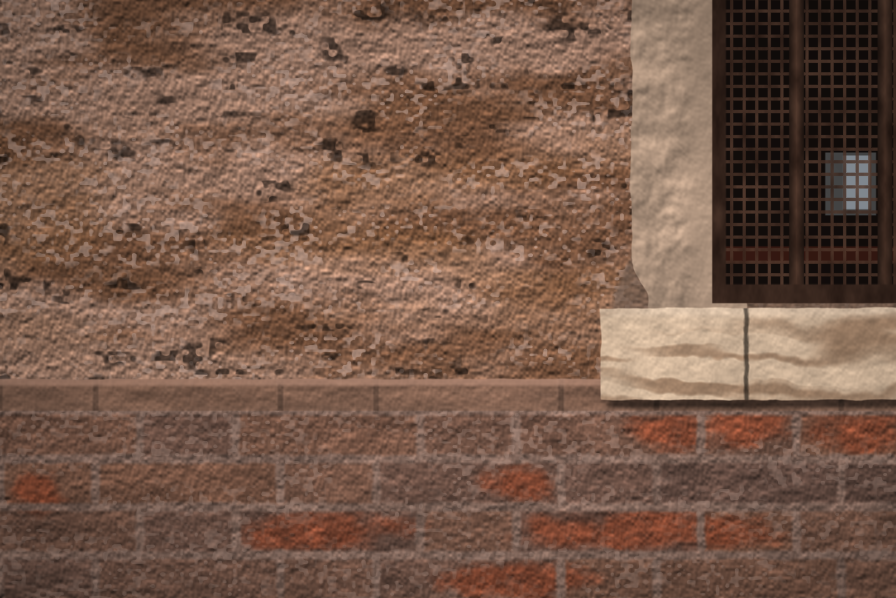
This texture is drawn by a Shadertoy shader. Its source:

```glsl
// A weathered wall: crumbling plaster over brick courses, with a barred window
// framed in pale stone at the upper right. Value noise makes a height field lit
// from above; boxes and repeated cells lay out the masonry and ironwork.

float hash(vec2 p) {
    vec3 q = fract(vec3(p.xyx) * 0.1031);
    q += dot(q, q.yzx + 33.33);
    return fract((q.x + q.y) * q.z);
}

float noise(vec2 p) {
    vec2 i = floor(p), f = fract(p);
    f *= f * (3.0 - 2.0 * f);
    return mix(mix(hash(i), hash(i + vec2(1, 0)), f.x),
               mix(hash(i + vec2(0, 1)), hash(i + 1.0), f.x), f.y);
}

float fbm(vec2 p) {
    float sum = 0.0, amp = 0.5;
    for (int i = 0; i < 4; i++) {
        sum += amp * noise(p);
        p = p * 2.03 + 17.3;
        amp *= 0.5;
    }
    return sum;
}

float band(float x, float lo, float hi, float soft) {
    return smoothstep(lo - soft, lo + soft, x) * (1.0 - smoothstep(hi - soft, hi + soft, x));
}

float box(vec2 p, vec2 lo, vec2 hi) {
    return band(p.x, lo.x, hi.x, 0.0018) * band(p.y, lo.y, hi.y, 0.0018);
}

// Coarse lumps, grains and dust
float relief(vec2 p) {
    return 0.4 * noise(p * vec2(26, 48)) + 0.5 * noise(p * vec2(90, 115)) + 0.35 * noise(p * 210.0);
}

// Pale grains gathered in drifts
float grit(vec2 p) {
    return smoothstep(0.5, 0.8, noise(p * vec2(125, 150))) * smoothstep(0.32, 0.6, fbm(p * vec2(10, 24)));
}

vec3 plaster(vec2 p, float light) {
    float patches = smoothstep(0.3, 0.62, fbm(p * vec2(4, 13) + 3.0));
    vec3 col = mix(vec3(0.41, 0.285, 0.21), vec3(0.58, 0.45, 0.38), patches);
    float ochre = band(p.y, 0.46, 0.78, 0.12) * smoothstep(0.4, 0.65, fbm(p * vec2(3, 8) + 40.0));
    col = mix(col, vec3(0.48, 0.33, 0.22), 0.5 * ochre) * (1.0 + light);
    col = mix(col, vec3(0.75, 0.64, 0.59), 0.55 * grit(p));
    float pits = smoothstep(0.7, 0.85, noise(p * vec2(18, 42) + 9.0));
    return col * (1.0 - 0.5 * pits * smoothstep(0.4, 0.7, noise(p * 90.0)));
}

// Alternating short and long bricks; the clipped top row forms the ledge
vec3 bricks(vec2 p, float light) {
    float depth = (0.313 - p.y) / 0.0805, row = floor(depth);
    float shift = p.x - 0.234 * (1.0 - mod(row, 2.0));
    float u = mod(shift, 0.469), v = fract(depth);
    float dx = min(abs(u - 0.16), min(u, 0.469 - u));
    float edge = min(dx, 0.0805 * min(v, 1.0 - v)) + 0.008 * (fbm(p * 45.0) - 0.5);
    float tint = hash(vec2(floor(shift / 0.469) * 2.0 + step(u, 0.16) + 31.0, row + 12.0));
    vec3 clay = mix(vec3(0.36, 0.27, 0.235), vec3(0.45, 0.31, 0.24), tint);
    clay *= 0.75 + 0.55 * fbm(p * vec2(14, 30));

    // worn red patches: centre and half width
    vec3 worn[8] = vec3[8](
        vec3(1.12, 0.28, 0.07), vec3(1.25, 0.29, 0.08), vec3(1.44, 0.28, 0.1), vec3(0.06, 0.18, 0.05),
        vec3(0.87, 0.19, 0.06), vec3(0.54, 0.11, 0.15), vec3(1.08, 0.11, 0.22), vec3(0.87, 0.03, 0.13));
    float red = 0.0, ragged = 1.1 * (fbm(p * vec2(20, 32)) - 0.45);
    for (int i = 0; i < 8; i++) {
        vec2 d = (p - worn[i].xy) / vec2(worn[i].z, 0.038);
        red = max(red, 1.0 - smoothstep(0.5, 1.2, length(d) + ragged));
    }
    clay = mix(clay, vec3(0.52, 0.25, 0.155) * (0.65 + 0.7 * fbm(p * 38.0)), 0.85 * red);

    vec3 mortar = vec3(0.49, 0.39, 0.345) * (0.8 + 0.4 * fbm(p * 30.0));
    vec3 col = mix(mortar, clay, 0.85 * smoothstep(0.003, 0.011, edge)) * (1.0 + 0.75 * light);
    col = mix(col, vec3(0.66, 0.55, 0.5), 0.4 * grit(p) * (1.0 - 0.6 * red));

    // ledge with a pale worn lip
    vec3 slab = vec3(0.48, 0.36, 0.295) * (0.75 + 0.5 * fbm(p * vec2(12, 50))) * (1.0 + 0.35 * light);
    slab *= 0.75 + 0.25 * smoothstep(0.002, 0.007, dx);
    slab = mix(slab, vec3(0.69, 0.53, 0.45), 0.75 * band(p.y, 0.355, 0.37, 0.004));
    return mix(col, slab, 0.9 * smoothstep(0.311, 0.315, p.y));
}

vec3 barredWindow(vec2 p) {
    // dim far pane behind the grille
    vec3 col = mix(vec3(0.065, 0.045, 0.038), vec3(0.27), box(p, vec2(1.38, 0.64), vec2(1.465, 0.745)));
    col = mix(col, vec3(0.52, 0.55, 0.58), box(p, vec2(1.41, 0.65), vec2(1.455, 0.74)));
    col = mix(col, vec3(0.23, 0.1, 0.07), 0.8 * band(p.y, 0.56, 0.588, 0.002));
    vec2 cell = abs(fract((p - vec2(1.213, 0.53)) / 0.021) - 0.5);
    vec3 iron = mix(vec3(0.13, 0.08, 0.06), vec3(0.34, 0.24, 0.19), fbm(p * vec2(45, 22)));
    col = mix(col, iron * 1.25, 0.8 - 0.8 * smoothstep(0.07, 0.19, min(cell.x, cell.y)));
    // upright bars and frame
    float across = abs(mod(p.x - 1.258, 0.148) - 0.074);
    float bar = (1.0 - smoothstep(0.011, 0.014, across)) * step(1.25, p.x);
    col = mix(col, iron * (1.15 - 45.0 * across), bar);
    float opening = smoothstep(1.212, 1.216, p.x) * smoothstep(0.522, 0.527, p.y);
    return mix(iron * 0.85, col, opening);
}

void mainImage(out vec4 fragColor, in vec2 fragCoord) {
    vec2 p = fragCoord / iResolution.y;
    float light = relief(p) - relief(p + vec2(-0.002, 0.005));
    float wobble = 0.01 * (fbm(p * 25.0) - 0.5);
    vec3 col = mix(bricks(p, light), plaster(p, light), smoothstep(0.364, 0.368, p.y + 0.5 * wobble));

    // shaded mortar at the foot of the jamb
    float ramp = smoothstep(0.0, 0.012, p.x - 1.02 - 0.45 * max(p.y - 0.51, 0.0) + wobble);
    col = mix(col, vec3(0.41, 0.33, 0.28) * (1.0 + 0.4 * light), 0.8 * ramp * step(0.48, p.y));

    // jamb: chipped on the left, dressed along the window
    float chips = fbm(p * 22.0) - fbm(p * 22.0 + vec2(-0.1, 0.16));
    float dressed = smoothstep(1.14, 1.165, p.x + 2.0 * wobble);
    vec3 stone = vec3(0.65, 0.55, 0.47) * (0.82 + 0.36 * fbm(p * 14.0));
    stone *= 1.0 + mix(1.3, 0.3, dressed) * chips + 0.15 * light;
    float left = 1.085 - 0.03 * smoothstep(0.49, 0.57, p.y);
    col = mix(col, stone, box(p + vec2(wobble, 0), vec2(left, 0.48), vec2(1.25, 1.1)));
    col = mix(col, barredWindow(p), box(p, vec2(1.191, 0.493), vec2(1.6, 1.1)));

    // sill: layered blocks split by a crack, shadow underneath
    col *= 1.0 - 0.5 * band(p.y, 0.318, 0.335, 0.006) * smoothstep(1.0, 1.03, p.x);
    float strata = noise(vec2(p.x * 7.0, p.y * 75.0 + 5.0 * fbm(p * 9.0)));
    vec3 sill = mix(vec3(0.57, 0.46, 0.37), vec3(0.77, 0.67, 0.57), smoothstep(0.1, 0.6, strata));
    sill = mix(sill, vec3(0.82, 0.73, 0.64), 0.6 * smoothstep(0.463, 0.48, p.y));
    sill *= 0.9 + 0.25 * fbm(p * 40.0) + 0.2 * light;
    sill *= 0.45 + 0.55 * smoothstep(0.001, 0.006, abs(p.x - 1.248 + 1.5 * wobble));
    col = mix(col, sill, box(p + 0.6 * wobble, vec2(1.004, 0.331), vec2(1.6, 0.485)));

    // lens falloff
    vec2 q = fragCoord / iResolution.xy - vec2(0.56, 0.53);
    fragColor = vec4(col * (1.08 - 0.65 * dot(q, q)), 1.0);
}
```
